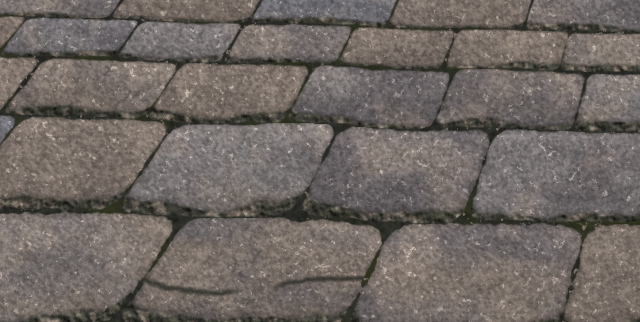
This texture is drawn by a WebGL 2 fragment shader. Its source:

```glsl
#version 300 es
precision highp float;
// Weathered cobblestone paving seen at a low angle: five slanted rows with mossy joints.
uniform vec2 u_resolution;
out vec4 outColor;

const vec3 COOL = vec3(0.45, 0.43, 0.43);
const vec3 SLATE = vec3(0.37, 0.35, 0.355);
const vec3 WARM = vec3(0.45, 0.405, 0.37);
const vec3 PALE = vec3(0.56, 0.51, 0.47);
const vec3 BLUISH = vec3(0.39, 0.40, 0.44);
const vec3 SIDE = vec3(0.25, 0.25, 0.22);
const vec3 JOINT = vec3(0.16, 0.16, 0.145);
const vec3 MOSS = vec3(0.20, 0.22, 0.11);

// Per row: distance of its far edge from the top, first joint, stone width.
const int ROWS = 5;
const vec3 ROW[6] = vec3[6](
  vec3(-0.040, 0.380, 0.425), vec3(0.078, 0.047, 0.340),
  vec3(0.203, 0.505, 0.430), vec3(0.388, 0.463, 0.518),
  vec3(0.678, 0.476, 0.660), vec3(1.035, 0.0, 1.0));

float hash(vec2 p) {
  vec3 q = fract(p.xyx * vec3(0.1031, 0.1030, 0.0973));
  q += dot(q, q.yzx + 33.33);
  return fract((q.x + q.y) * q.z);
}

float noise(vec2 p) {
  vec2 i = floor(p), f = fract(p);
  f = f * f * (3.0 - 2.0 * f);
  return mix(mix(hash(i), hash(i + vec2(1, 0)), f.x),
             mix(hash(i + vec2(0, 1)), hash(i + vec2(1, 1)), f.x), f.y);
}

float fbm(vec2 p) {
  float sum = 0.0, amp = 0.5;
  for (int i = 0; i < 4; i++) {
    sum += amp * noise(p);
    p = mat2(1.6, 1.2, -1.2, 1.6) * p + 7.3;
    amp *= 0.5;
  }
  return sum / 0.9375;
}

float roundBox(vec2 p, vec2 halfSize, float r) {
  vec2 q = abs(p) - halfSize + r;
  return length(max(q, 0.0)) + min(max(q.x, q.y), 0.0) - r;
}

float jointX(int row, float i) {
  float jitter = hash(vec2(i + 20.0, float(row) * 7.0 + 3.0)) - 0.5;
  return ROW[row].y + ROW[row].z * (i + 0.06 * jitter);
}

// Patches, grain and pale flecks on the worn top of one stone.
vec3 stoneTop(vec2 p, float seed, float tint) {
  vec2 turned = mat2(0.8, 0.6, -0.6, 0.8) * p;
  float patches = fbm(p * vec2(5.0, 8.0) + seed * 40.0);
  vec3 c = mix(SLATE, COOL, smoothstep(0.22, 0.62, patches + 0.25 * (seed - 0.5)));
  c = mix(c, WARM, smoothstep(0.35, 0.75, tint + 0.6 * (patches - 0.5)) * 0.8);
  c = mix(c, BLUISH, smoothstep(0.22, 0.05, tint) * 0.5);
  c = mix(c, PALE, smoothstep(0.46, 0.78, fbm(p * 8.0 + seed * 17.0)) * 0.5);
  float coarse = fbm(turned * vec2(34.0, 46.0)) - 0.5;
  float fine = fbm(turned * vec2(105.0, 125.0) + 3.0) - 0.5;
  c *= 1.03 + 0.22 * coarse + 0.62 * fine;
  float fleck = smoothstep(0.66, 0.86, fbm(turned * 72.0 + 9.0));
  return c + 0.22 * fleck * vec3(1.0, 0.95, 0.88);
}

// Rough, shadowed material with lit crumbs.
vec3 roughSide(vec2 p) {
  float relief = fbm(p * 52.0) - fbm(p * 52.0 + vec2(0.3, 0.5));
  vec3 c = mix(SIDE * 0.85, WARM, smoothstep(0.42, 0.8, fbm(p * 38.0 + 5.0)) * 0.8);
  return c * (1.0 - 1.7 * relief);
}

vec3 jointFill(vec2 p) {
  vec3 c = JOINT * (0.6 + 0.8 * fbm(p * 60.0));
  c = mix(c, MOSS, smoothstep(0.48, 0.75, fbm(p * 6.0 + 31.0)) * 0.6);
  float grit = smoothstep(0.62, 0.78, fbm(p * 75.0)) * smoothstep(0.45, 0.65, noise(p * 8.0));
  return mix(c, PALE, grit * 0.8);
}

void main() {
  vec2 p = gl_FragCoord.xy / u_resolution.y;
  float px = 1.2 / u_resolution.y;
  float depth = 1.0 - p.y;
  float scale = mix(0.3, 1.0, depth);
  // Rows sag toward the right and wander a little.
  float t = depth - 0.025 * (p.x - 1.0) + 0.03 * scale * (noise(p * vec2(3.2, 1.5)) - 0.5);

  int row = 0;
  for (int k = 1; k < ROWS; k++) if (t > ROW[k].x) row = k;
  float top = ROW[row].x, bottom = ROW[row + 1].x, rowHeight = bottom - top;
  float y = t - 0.5 * (top + bottom);
  float x = p.x + (0.8 - 0.3 * p.x) * y;

  float i = floor((x - ROW[row].y) / ROW[row].z);
  if (x < jointX(row, i)) i -= 1.0;
  else if (x > jointX(row, i + 1.0)) i += 1.0;
  float left = jointX(row, i), right = jointX(row, i + 1.0);
  float seed = hash(vec2(i + 11.0, float(row) + 4.0));
  float tint = hash(vec2(i + 37.0, float(row) * 3.0 + 8.0));

  // Whole stone, and its top without the front side.
  float gap = mix(0.002, 0.006, depth);
  vec2 halfSize = 0.5 * vec2(right - left, rowHeight) - gap;
  vec2 q = vec2(x - 0.5 * (left + right), y);
  q.y += 0.04 * rowHeight * (seed - 0.5) * q.x / halfSize.x;
  float rough = (fbm(p * 13.0) - 0.5) * 0.025 * scale + (fbm(p * 50.0) - 0.5) * 0.016 * scale;
  float radius = 0.16 * rowHeight;
  float body = roundBox(q, halfSize, radius) + rough;
  float side = rowHeight * (0.04 + 0.13 * noise(vec2(p.x * 6.0, float(row) * 5.0)));
  float face = roundBox(q + vec2(0.0, 0.5 * side), halfSize - vec2(0.0, 0.5 * side), radius) + rough;

  // Soft edge shading over the top, then the broken front side.
  vec3 stone = stoneTop(p, seed, tint);
  stone *= mix(0.85, 1.0, smoothstep(0.0, 0.025 * scale, -face));
  stone *= 1.02 - 0.08 * q.y / halfSize.y;
  vec3 color = mix(stone, roughSide(p), smoothstep(-0.003 * scale - px, 0.005 * scale + px, face));

  // One near stone is split by a curved crack.
  if (row == ROWS - 1 && i == 0.0) {
    float line = depth - 0.885 - 0.025 * sin(p.x * 9.0 + 1.8) - 0.03 * (fbm(p * 14.0) - 0.5);
    float crack = smoothstep(0.014, 0.0, abs(line)) * smoothstep(0.2, 0.5, noise(p * 5.0) + 0.2);
    color = mix(color, SIDE * 0.7, crack * 0.8);
  }

  color = mix(jointFill(p), color, 1.0 - smoothstep(-px, px, body));
  outColor = vec4(clamp(color, 0.0, 1.0), 1.0);
}
```
